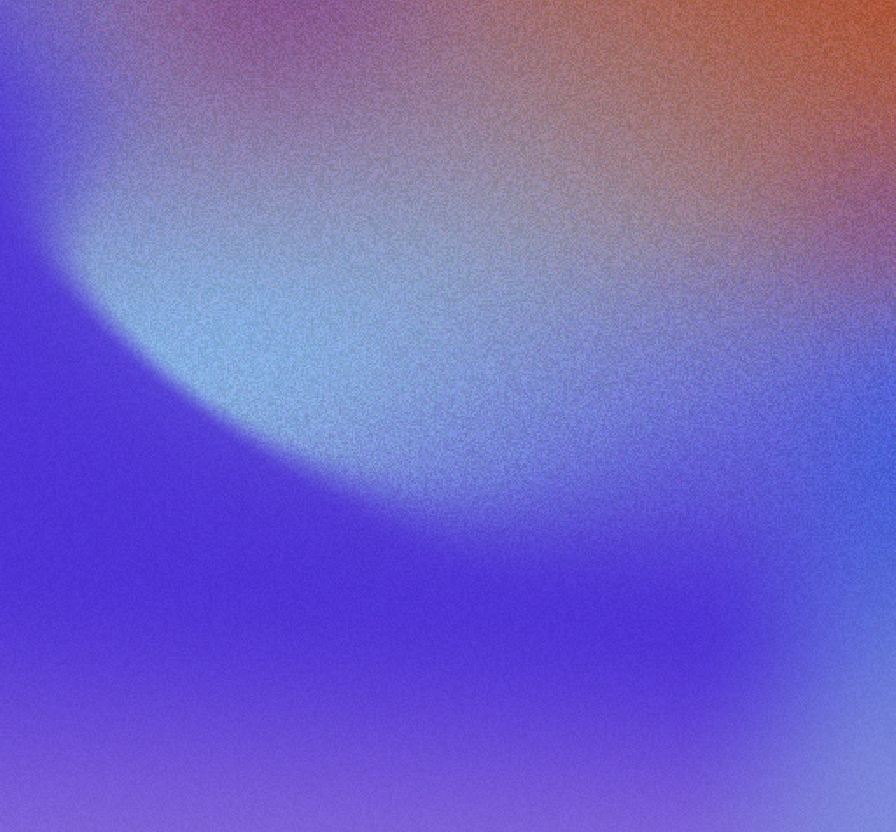
This background is drawn by a WebGL 1 fragment shader. Its source:

```glsl
precision highp float;
// A frosted, glowing sheet with a curved lower edge over deep indigo.
// The edge is a hyperbola whose softness varies along its length; the sheet
// and backdrop are layered gradients and oval glows, finished with fine grain.
uniform vec2 u_resolution;

// Palette
const vec3 DEEP = vec3(0.31, 0.20, 0.84);
const vec3 LILAC = vec3(0.51, 0.40, 0.85);
const vec3 AZURE = vec3(0.28, 0.38, 0.85);
const vec3 PALE_AZURE = vec3(0.49, 0.53, 0.86);
const vec3 SKY = vec3(0.52, 0.68, 0.88);
const vec3 HAZE = vec3(0.57, 0.57, 0.69);
const vec3 INDIGO = vec3(0.40, 0.41, 0.83);
const vec3 PLUM = vec3(0.52, 0.31, 0.57);
const vec3 RUST = vec3(0.69, 0.33, 0.21);

// Sheet edge: (x - a)(y - b) = EDGE_BEND, sharpest at EDGE_FOCUS
const vec2 EDGE_ASYMPTOTES = vec2(-0.315, 0.10);
const float EDGE_BEND = 0.2247;
const vec2 EDGE_FOCUS = vec2(0.19, 0.53);
const float EDGE_MIN_SOFT = 0.017;
const float EDGE_SOFT_GROWTH = 0.36;
const float HALO_STRENGTH = 0.16;
const float HALO_REACH = 0.06;

// Grain
const float GRAIN_CELLS = 512.0;
const float GRAIN_SHEET = 0.14;
const float GRAIN_BASE = 0.055;
const float GRAIN_TINT = 0.45;
const float FROST = 0.045;

float hash(vec2 p) {
  vec3 q = fract(vec3(p.xyx) * 0.1031);
  q += dot(q, q.yzx + 33.33);
  return fract((q.x + q.y) * q.z);
}

// Oval Gaussian glow
float glow(vec2 p, vec2 center, vec2 radius) {
  vec2 q = (p - center) / radius;
  return exp(-dot(q, q));
}

// Coverage of the sheet: 1 above its edge, a faint halo just below
float sheetMask(vec2 p) {
  vec2 q = p - EDGE_ASYMPTOTES;
  float dist = (q.x * q.y - EDGE_BEND) / length(q);
  float lift = smoothstep(0.66, 0.90, p.y);
  dist -= 0.08 * lift + 0.10 * smoothstep(0.45, 0.85, p.x);
  vec2 away = p - EDGE_FOCUS;
  float soft = EDGE_MIN_SOFT + EDGE_SOFT_GROWTH * dot(away, away) + 0.06 * lift;
  float halo = HALO_STRENGTH * exp(min(dist, 0.0) / HALO_REACH);
  return mix(halo, 1.0, smoothstep(-soft, soft, dist));
}

vec3 sheetColor(vec2 p) {
  float warm = smoothstep(-0.15, 0.75, dot(p - vec2(0.52, 0.75), vec2(0.75, 1.1)));
  float cool = 1.0 - smoothstep(0.42, 0.76, p.y - 0.25 * (p.x - 0.65));
  vec3 color = mix(HAZE, RUST, warm);
  color = mix(color, INDIGO, cool);
  color = mix(color, INDIGO, 0.7 * glow(p, vec2(0.04, 0.82), vec2(0.14, 0.20)));
  color = mix(color, SKY, glow(p, vec2(0.23, 0.57), vec2(0.37, 0.19)));
  color = mix(color, PLUM, 0.9 * glow(p, vec2(0.30, 1.04), vec2(0.20)));
  return mix(color, PLUM, 0.5 * glow(p, vec2(1.0, 0.74), vec2(0.12)));
}

vec3 baseColor(vec2 p) {
  float rise = 1.0 - smoothstep(-0.08, 0.34 - 0.10 * p.x, p.y);
  return mix(DEEP, LILAC, rise);
}

void main() {
  vec2 p = gl_FragCoord.xy / u_resolution;
  vec2 cell = floor(gl_FragCoord.xy / u_resolution.x * GRAIN_CELLS);
  vec3 noise = vec3(hash(cell), hash(cell + 71.0), hash(cell + 157.0)) - 0.5;

  // Frosted sheet over the backdrop
  float mask = sheetMask(p);
  vec3 color = mix(baseColor(p), sheetColor(p + FROST * noise.xy), mask);

  // Blue light along the lower right side
  float side = smoothstep(0.76, 1.02, p.x - 0.15 * (p.y - 0.2));
  side *= 1.0 - smoothstep(0.42, 0.70, p.y);
  color = mix(color, mix(PALE_AZURE, AZURE, smoothstep(0.0, 0.45, p.y)), side);

  // Mostly neutral grain, stronger on the sheet
  vec3 grain = mix(vec3(noise.z), noise, GRAIN_TINT);
  color += grain * mix(GRAIN_BASE, GRAIN_SHEET, mask);
  gl_FragColor = vec4(clamp(color, 0.0, 1.0), 1.0);
}
```
